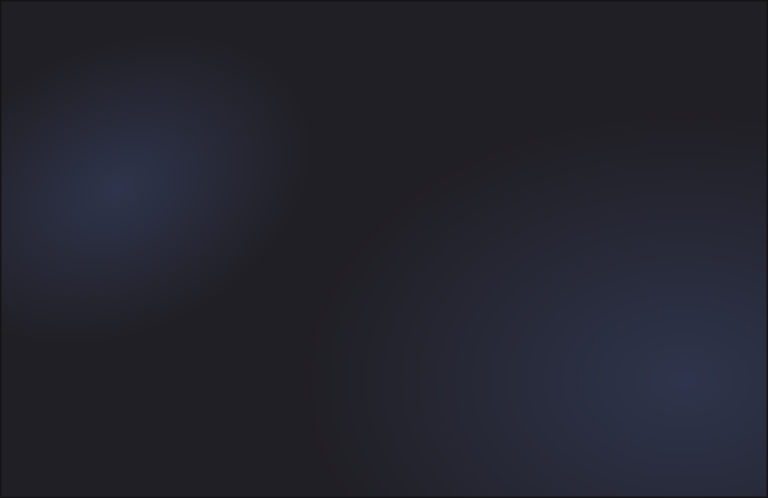
Write a Shadertoy shader that draws this background.

```glsl
// Two soft elliptical blue glows on a charcoal panel with a thin dark border.

const vec3 CHARCOAL = vec3(0.127, 0.122, 0.144);
const vec3 GLOW_CORE = vec3(0.182, 0.205, 0.297);
const vec3 BORDER = vec3(0.08, 0.078, 0.09);
const float BORDER_WIDTH = 0.003;

// Normalised distance: 0 at the centre, 1 on the rim of a tilted ellipse
float ellipseDistance(vec2 p, vec2 center, vec2 radii, float tilt) {
    float c = cos(tilt), s = sin(tilt);
    vec2 d = p - center;
    return length(vec2(c * d.x + s * d.y, c * d.y - s * d.x) / radii);
}

// Linear falloff from the bright core to the rim
float glowStrength(float rimDistance) {
    return clamp(1.0 - rimDistance, 0.0, 1.0);
}

// Antialiased coverage of a frame along the canvas edges
float frameMask(vec2 p, vec2 size, float width, float pixel) {
    vec2 inset = min(p, size - p);
    float edge = min(inset.x, inset.y);
    return 1.0 - smoothstep(width - 0.5 * pixel, width + 0.5 * pixel, edge);
}

void mainImage(out vec4 fragColor, in vec2 fragCoord) {
    // Canvas units: height is 1
    float pixel = 1.0 / iResolution.y;
    vec2 p = fragCoord * pixel;
    vec2 size = vec2(iResolution.x * pixel, 1.0);

    // Glows
    float upperLeft = ellipseDistance(p, vec2(0.154, 0.62) * size, vec2(0.41, 0.287), 0.43);
    float lowerRight = ellipseDistance(p, vec2(0.89, 0.236) * size, vec2(0.76, 0.535), 0.0);
    float glow = max(glowStrength(upperLeft), glowStrength(lowerRight));
    vec3 color = mix(CHARCOAL, GLOW_CORE, glow);

    // Border
    color = mix(color, BORDER, frameMask(p, size, BORDER_WIDTH, pixel));
    fragColor = vec4(color, 1.0);
}
```
